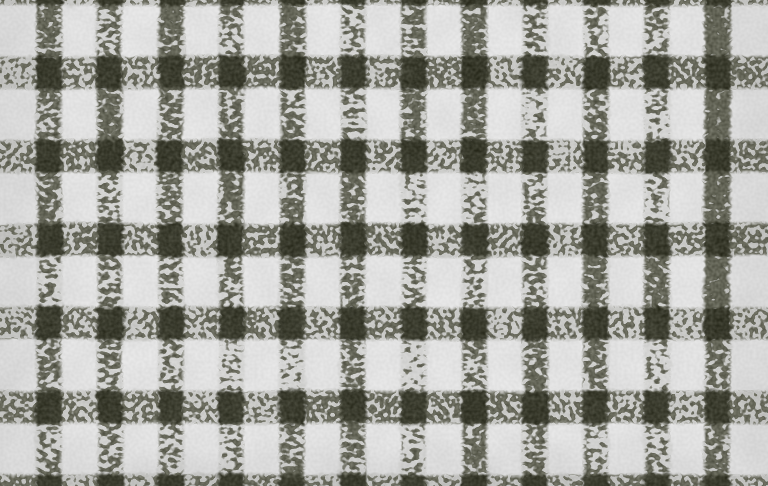
Write a Shadertoy shader that draws this pattern.

```glsl
// Tufted gingham rug: worn olive stripes crossing on a pale woolly ground.

#define COLUMNS 12.0
#define COLUMN_START 0.1012
#define COLUMN_PITCH 0.125
#define COLUMN_HALF 0.0265
#define ROW_START 0.162
#define ROW_PITCH 0.1722
#define ROW_HALF 0.0335
#define SPECKLE 92.0
#define WEAR 0.36
#define PAPER vec3(0.885, 0.885, 0.885)
#define INK vec3(0.215, 0.22, 0.165)
#define WORN_INK vec3(0.33, 0.335, 0.275)

float hash(vec2 p) {
    vec3 q = fract(vec3(p.xyx) * 0.1031);
    q += dot(q, q.yzx + 33.33);
    return fract((q.x + q.y) * q.z);
}

vec2 gradientAt(vec2 cell) {
    float angle = 6.2832 * hash(cell + 57.0);
    return vec2(cos(angle), sin(angle));
}

// Gradient noise, roughly -0.7 to 0.7
float noise(vec2 p) {
    vec2 i = floor(p), f = p - i;
    vec2 u = f * f * f * (f * (f * 6.0 - 15.0) + 10.0);
    vec2 e = vec2(1.0, 0.0);
    float low = mix(dot(gradientAt(i), f),
                    dot(gradientAt(i + e.xy), f - e.xy), u.x);
    float high = mix(dot(gradientAt(i + e.yx), f - e.yx),
                     dot(gradientAt(i + e.xx), f - e.xx), u.x);
    return mix(low, high, u.y);
}

// Soft band mask from the distance to its centre line
float band(float offset, float halfWidth, float ragged) {
    float soft = 0.0035 + 0.7 / iResolution.y;
    return 1.0 - smoothstep(-soft, soft, abs(offset) - halfWidth + ragged);
}

// Tufts that stay inked where speckle plus coverage is positive
float tufts(float speckle, float coverage) {
    float soft = 0.17 + 12.0 / iResolution.y;
    return smoothstep(-soft, soft, speckle + coverage);
}

void mainImage(out vec4 fragColor, in vec2 fragCoord) {
    vec2 p = fragCoord / iResolution.y;

    // Stripe numbers and slightly wandering centre lines
    float column = clamp(round((p.x - COLUMN_START) / COLUMN_PITCH), 0.0, COLUMNS - 1.0);
    float row = round((p.y - ROW_START) / ROW_PITCH);
    float dx = p.x - COLUMN_START - column * COLUMN_PITCH;
    float dy = p.y - ROW_START - row * ROW_PITCH;
    dx += 0.004 * noise(vec2(column * 7.3, p.y * 5.0));
    dy += 0.004 * noise(vec2(p.x * 5.0, row * 7.3 + 40.0));

    // Pile texture from fine to broad
    float fine = noise(p * SPECKLE * 1.6 + 31.0);
    float grain = noise(p * SPECKLE);
    float dashes = noise(p * SPECKLE * vec2(0.68, 1.12) + 11.0);
    float broad = noise(p * 17.0 + 5.0);

    float ragged = 0.009 * dashes + 0.004 * broad;
    float vertical = band(dx, COLUMN_HALF, ragged);
    float horizontal = band(dy, ROW_HALF, 0.007 * grain + 0.003 * broad);
    float crossing = vertical * horizontal;

    // Each stretch between crossings wears by its own amount
    vec2 stretchV = vec2(column, floor((p.y - ROW_START) / ROW_PITCH));
    vec2 stretchH = vec2(floor((p.x - COLUMN_START) / COLUMN_PITCH), row);
    float coverV = WEAR * (hash(stretchV + 20.0) - 0.32) + 0.16 * (p.y - 0.45)
                 + 0.28 * smoothstep(1.36, 1.42, p.x) + 0.3 * broad;
    float coverH = WEAR * 0.5 * (hash(stretchH + 80.0) - 0.4) + 0.2 * broad;
    float rim = smoothstep(0.5, 1.0, abs(dx) / COLUMN_HALF);

    float inkV = vertical * tufts(dashes + 0.3 * fine, coverV - 0.12 * rim);
    float inkH = horizontal * tufts(grain + 0.35 * fine, coverH);
    float worn = max(inkV, inkH);
    float stain = max(vertical * (0.09 + 0.2 * max(coverV, 0.0)), horizontal * 0.16);

    // Ground, shaded toward the border
    vec2 uv = fragCoord / iResolution.xy;
    float border = smoothstep(0.0, 0.12, min(min(uv.x, 1.0 - uv.x), uv.y));
    vec3 color = PAPER * (0.955 + 0.045 * border);
    color += 0.03 * fine + 0.025 * broad;

    // Worn stripes, then the dense squares
    vec3 wornInk = WORN_INK + 0.13 * fine + 0.06 * grain;
    color = mix(color, wornInk, max(stain, 0.9 * worn));
    vec3 denseInk = INK + 0.09 * fine + 0.07 * grain + 0.04 * broad;
    float dense = crossing * (0.95 + 0.08 * grain);
    color = mix(color, denseInk, clamp(dense, 0.0, 1.0));

    fragColor = vec4(clamp(color, 0.0, 1.0), 1.0);
}
```
